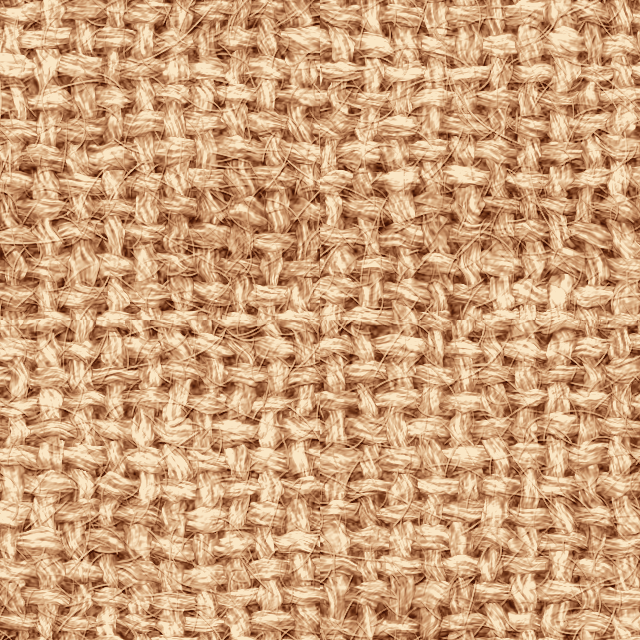
Reproduce this texture procedurally as a WebGL 1 fragment shader.

```glsl
precision highp float;
// Coarse burlap: a plain weave of twisted jute threads with stray fibres.
uniform vec2 u_resolution;

const vec2 THREADS = vec2(20.0, 23.0);
const float PI = 3.14159265;

float hash(vec2 p) {
  vec3 q = fract(vec3(p.xyx) * 0.1031);
  q += dot(q, q.yzx + 33.33);
  return fract((q.x + q.y) * q.z);
}

float noise(vec2 p) {
  vec2 i = floor(p), f = fract(p);
  f = f * f * (3.0 - 2.0 * f);
  float low = mix(hash(i), hash(i + vec2(1.0, 0.0)), f.x);
  float high = mix(hash(i + vec2(0.0, 1.0)), hash(i + vec2(1.0, 1.0)), f.x);
  return mix(low, high, f.y);
}

// Tone 0..1 from deep shadow to bleached straw.
vec3 juteColor(float tone) {
  float t = clamp(tone, 0.0, 1.0) * 5.0;
  vec3 c = mix(vec3(0.25, 0.07, 0.02), vec3(0.44, 0.21, 0.09), min(t, 1.0));
  c = mix(c, vec3(0.61, 0.38, 0.24), clamp(t - 1.0, 0.0, 1.0));
  c = mix(c, vec3(0.77, 0.55, 0.38), clamp(t - 2.0, 0.0, 1.0));
  c = mix(c, vec3(0.88, 0.72, 0.55), clamp(t - 3.0, 0.0, 1.0));
  return mix(c, vec3(0.98, 0.90, 0.77), clamp(t - 4.0, 0.0, 1.0));
}

// One thread: returns tone, height and coverage.
// along and across are in thread spacings, lift is -1 (under) to 1 (over).
vec3 thread(float along, float across, float lift, float halfWidth, float id, float soft) {
  float seed = id * 17.3;
  float fray = noise(vec2(along * 4.0, across * 7.0 + seed)) - 0.5;
  float w = halfWidth + 0.05 * lift + 0.11 * (hash(vec2(id, 4.7)) - 0.5);
  float c = across + 0.20 * fray;
  float side = c / w;
  float roundness = sqrt(max(0.0, 1.0 - side * side));

  // Fibres run along the thread with a slight, irregular twist.
  float twist = across * 10.0 + along * 2.2 + 2.5 * noise(vec2(along * 1.3, seed));
  float strand = noise(vec2(along * 1.6 + seed, twist + seed));
  float fine = noise(vec2(along * 4.0 - seed, twist * 1.9 + seed));
  float fleck = noise(vec2(along * 11.0 + seed, across * 15.0 - along * 5.0));
  float grain = 0.45 * strand + 0.40 * fine + 0.30 * fleck - 0.575;

  float tone = 0.42 + 0.34 * roundness + 0.16 * lift + 1.05 * grain;
  tone += 0.10 * (hash(vec2(id, 9.1)) - 0.5);
  float height = 0.5 * roundness + 0.5 * lift + 0.25 * grain;
  float cover = smoothstep(-soft, soft, w - abs(c));
  return vec3(tone, height, cover);
}

// Coverage of randomly turned, bent hairs, one per grid cell.
float strayFibres(vec2 p, float scale, float seed, float pixel) {
  vec2 g = p * scale;
  vec2 base = floor(g);
  float cover = 0.0;
  for (int y = -1; y <= 1; y++) {
    for (int x = -1; x <= 1; x++) {
      vec2 cell = base + vec2(float(x), float(y));
      vec2 key = cell + seed;
      vec2 d = g - cell - vec2(hash(key), hash(key + 41.7));
      float angle = PI * hash(key + 83.1);
      float cs = cos(angle), sn = sin(angle);
      vec2 q = vec2(cs * d.x + sn * d.y, cs * d.y - sn * d.x);
      q.y += 1.3 * (hash(key + 12.9) - 0.5) * q.x * q.x;
      float len = mix(0.25, 0.85, hash(key + 27.3));
      float width = (0.0011 + 0.6 * pixel) * scale;
      float line = 1.0 - smoothstep(0.3 * width, width, abs(q.y));
      line *= 1.0 - smoothstep(0.6 * len, len, abs(q.x));
      cover = max(cover, line * mix(0.3, 1.0, hash(key + 61.3)));
    }
  }
  return cover;
}

void main() {
  vec2 p = gl_FragCoord.xy / u_resolution;
  float pixel = 1.0 / min(u_resolution.x, u_resolution.y);

  // Uneven spacing, with a faint seam between the four quarters.
  vec2 seed = step(0.5, p) * 31.0;
  vec2 drift = vec2(noise(p * vec2(9.0, 12.0) + seed), noise(p * vec2(7.0, 11.0) + seed + 57.0));
  vec2 wobble = vec2(noise(p * 34.0 + 5.0), noise(p * 34.0 + 71.0));
  vec2 uv = p * THREADS + 0.5 * (drift - 0.5) + 0.22 * (wobble - 0.5);
  vec2 id = floor(uv);
  vec2 local = uv - id - 0.5;
  float over = 1.0 - 2.0 * mod(id.x + id.y, 2.0);

  // Interlaced threads over the dark, fibrous gaps.
  float soft = 0.02 + 10.0 * pixel;
  vec3 warp = thread(uv.y, local.x, -over * cos(PI * local.y), 0.31, id.x + 3.0, soft);
  vec3 weft = thread(uv.x, local.y, over * cos(PI * local.x), 0.34, id.y + 43.0, soft);
  weft.x += 0.35 * local.y;
  float gap = 0.50 * noise(uv * vec2(9.0, 7.0)) + 0.30 * noise(uv * 15.0) - 0.08;
  float weftOnTop = smoothstep(-0.04, 0.04, weft.y - warp.y);
  float tone = mix(gap, warp.x, warp.z);
  tone = mix(tone, weft.x, weft.z * max(weftOnTop, 1.0 - warp.z));

  // Contact shadow where one thread dips beneath the other.
  float contact = 1.0 - smoothstep(0.0, 0.25, abs(weft.y - warp.y));
  tone -= 0.26 * contact * warp.z * weft.z;
  tone += 0.16 * (noise(p * 6.0 + seed) - 0.5);

  // Loose hairs with small shadows, from long to short.
  for (int i = 0; i < 5; i++) {
    float layer = float(i);
    float scale = 7.0 + 6.0 * layer;
    float key = 19.0 * layer + seed.x + 2.0 * seed.y;
    float shade = strayFibres(p + vec2(-0.001, 0.003), scale, key, pixel);
    float hair = strayFibres(p, scale, key, pixel);
    tone = mix(tone - 0.24 * shade, 1.0 - 0.04 * layer, 0.8 * hair);
  }
  gl_FragColor = vec4(juteColor(tone), 1.0);
}
```
